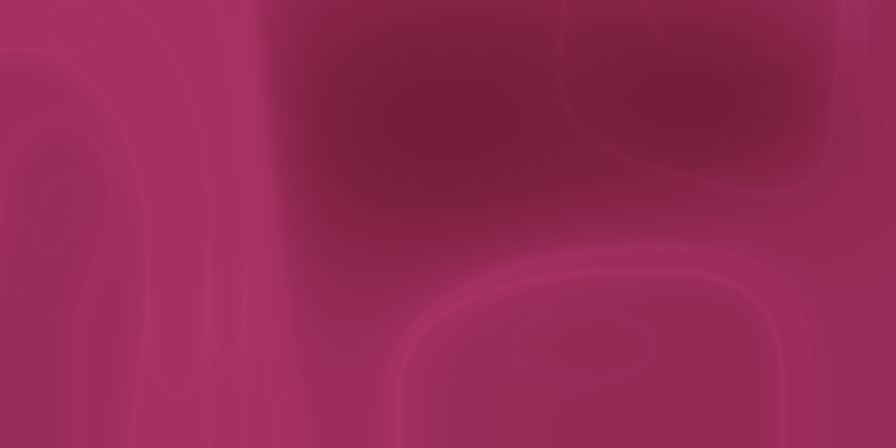
Give the GLSL for this background, as a WebGL 1 fragment shader.

```glsl
precision highp float;
// Draws a crimson silk-like background with dark hollows and glowing folds.

#define DARK vec3(0.44, 0.11, 0.21)
#define BRIGHT vec3(0.70, 0.21, 0.43)
#define LINE_WIDTH 0.006
#define HALO_WIDTH 0.032
#define LINE_GAIN 0.16
#define HOLLOW_DEPTH 0.63

uniform vec2 u_resolution;

// Approximate signed distance to a superellipse, from an offset in one quadrant.
float superDist(vec2 offset, vec2 radius, float power) {
  vec2 q = max(offset / radius, 0.001);
  float f = pow(dot(pow(q, vec2(power)), vec2(1.0)), 1.0 / power);
  vec2 slope = pow(q / f, vec2(power - 1.0)) / radius;
  return (f - 1.0) / length(slope);
}

// Arch with straight legs; span holds its left, right and upward reach.
float arch(vec2 p, vec2 center, vec3 span, vec2 power) {
  vec2 d = p - center;
  float side = step(0.0, d.x);
  vec2 radius = vec2(mix(span.x, span.y, side), span.z);
  return superDist(vec2(abs(d.x), max(d.y, 0.0)), radius, mix(power.x, power.y, side));
}

// Hanging arch: the same shape upside down.
float cup(vec2 p, vec2 center, vec3 span, float power) {
  return arch(vec2(p.x, -p.y), vec2(center.x, -center.y), span, vec2(power));
}

float ring(vec2 p, vec2 center, vec2 radius, float power) {
  return superDist(abs(p - center), radius, power);
}

// Thin crease with a soft halo.
float crease(float d) {
  d = abs(d);
  return 0.6 * exp(-d / LINE_WIDTH) + 0.4 * exp(-d / HALO_WIDTH);
}

float hollow(vec2 p, vec2 center, vec2 radius) {
  vec2 q = (p - center) / radius;
  return exp(-dot(q, q));
}

float rise(float d, float width) {
  return 1.0 - exp(-max(d, 0.0) / width);
}

void main() {
  vec2 p = gl_FragCoord.xy / u_resolution * vec2(2.0, 1.0);
  float down = 1.0 - p.y;

  // Main fold boundaries
  float wall = p.x - (0.56 + 0.085 * down + 0.046 * down * down);
  float dome = arch(p, vec2(1.471, 0.102), vec3(0.607, 0.339, 0.344), vec2(2.2, 3.0));
  vec2 inner = p + vec2(0.08 * (1.0 - smoothstep(0.24, 0.56, p.y)), 0.0);
  float innerArch = arch(inner, vec2(0.13, 0.57), vec3(0.125, 0.117, 0.156), vec2(2.0));
  vec2 middle = p + vec2(0.035 * (1.0 - smoothstep(0.0, 0.35, p.y)), 0.0);
  float middleArch = arch(middle, vec2(0.052, 0.427), vec3(0.6, 0.279, 0.464), vec2(2.0));

  // Broad shading: two hollows, cut off by the wall and the dome
  float basin = hollow(p, vec2(0.97, 0.73), vec2(0.55, 0.39));
  float pocket = 0.85 * hollow(p, vec2(1.56, 0.78), vec2(0.34, 0.22));
  float depth = 1.0 - (1.0 - basin) * (1.0 - pocket);
  depth *= rise(wall, 0.055) * rise(dome, 0.06);
  float tone = mix(0.68, 0.60, smoothstep(0.8, 1.6, p.x)) - HOLLOW_DEPTH * depth;
  tone -= 0.07 * (1.0 - smoothstep(-0.15, 0.0, dome));
  tone += 0.07 * (1.0 - smoothstep(-0.06, 0.04, wall));
  tone -= 0.08 * (1.0 - smoothstep(-0.08, 0.02, middleArch));
  tone -= 0.09 * (1.0 - smoothstep(-0.08, 0.02, innerArch));

  // Dome creases and the lens inside
  float light = 0.6 * crease(dome);
  light += 1.1 * crease(arch(p, vec2(1.432, 0.115), vec3(0.542, 0.315, 0.281), vec2(2.3, 3.0)));
  light += 0.4 * crease(arch(p, vec2(1.432, 0.09), vec3(0.487, 0.312, 0.302), vec2(2.3, 3.0)));
  light += 0.4 * crease(ring(p, vec2(1.302, 0.227), vec2(0.16, 0.08), 1.8));

  // Upper right pocket: a sheared cup holding a small one
  vec2 sheared = vec2(p.x - 0.08 * (p.y - 0.84), p.y + 0.27 * (p.x - 1.56));
  light += 0.75 * crease(cup(sheared, vec2(1.557, 0.818), vec3(0.31, 0.31, 0.221), 3.0));
  light += 0.4 * crease(cup(p, vec2(1.62, 1.005), vec3(0.177, 0.177, 0.143), 2.0));

  // Fan of creases at the right edge
  for (int i = 0; i < 3; i++) {
    float k = float(i);
    float slope = 3.6 * k * down * down;
    float d = p.x - 1.885 - 0.022 * k - 1.2 * k * down * down * down;
    light += 0.65 * crease(d / sqrt(1.0 + slope * slope)) * (1.0 - smoothstep(0.25, 0.5, down));
  }

  // Nested arches on the left
  light += 0.6 * crease(innerArch) + 0.65 * crease(middleArch);
  for (int i = 0; i < 2; i++) {
    float k = float(i);
    vec3 span = vec3(0.6, 0.31 + 0.08 * k, 0.508 + 0.322 * k);
    light += 0.6 * crease(arch(p, vec2(0.156, 0.53), span, vec2(2.0)));
  }

  // Hanging folds between the arches
  float hang = 1.0 - smoothstep(0.3, 0.5, p.y);
  light += 0.6 * hang * crease(cup(p, vec2(0.396, 0.336), vec3(0.068, 0.068, 0.227), 1.8));
  light += 0.6 * hang * crease(cup(p, vec2(0.508, 0.362), vec3(0.042, 0.042, 0.169), 1.8));

  // Fine pleats along the wall
  for (int i = 0; i < 3; i++) {
    light += 0.35 * crease(wall + 0.024 * float(i) * (0.5 + down));
  }

  // Small loops on the left
  vec2 tilted = vec2(p.x - 0.25 * (p.y - 0.523), p.y);
  light += 0.4 * crease(ring(tilted, vec2(0.128, 0.523), vec2(0.038, 0.092), 2.0));
  light += 0.4 * crease(ring(p, vec2(0.166, 0.943), vec2(0.062, 0.052), 2.0));
  light += 0.35 * crease(arch(p, vec2(0.02, 0.33), vec3(0.03, 0.03, 0.027), vec2(2.0)));

  tone = clamp(tone + LINE_GAIN * light, 0.0, 1.08);
  gl_FragColor = vec4(mix(DARK, BRIGHT, tone), 1.0);
}
```
